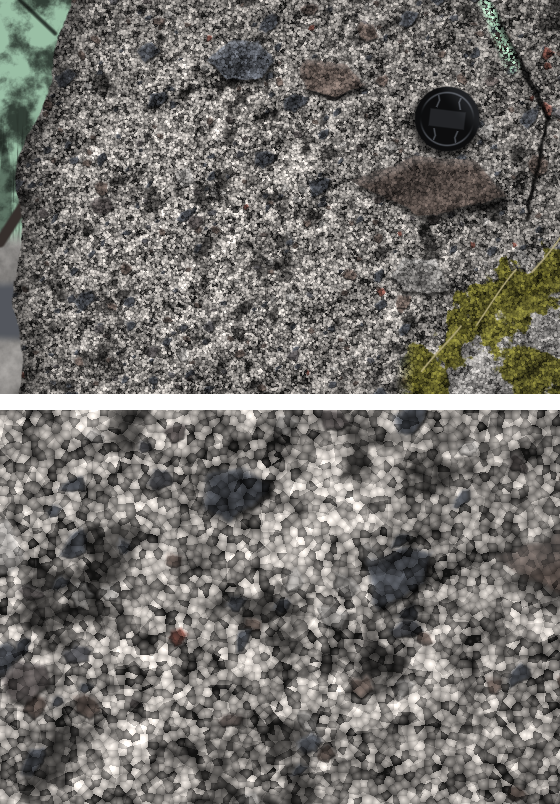
Top: the whole. Bottom: its middle third, enlarged.
This texture is drawn by a Shadertoy shader. Its source:

```glsl
// A conglomerate boulder with angular clasts, a crack, moss and a lens cap.
// Cellular grains and relief-lit layered noise form the matrix; clasts are
// random convex polygons scattered over rotated grids.
#define GRAIN_SCALE 150.0
#define GRAIN_CONTRAST 0.66
#define RELIEF 0.85
#define ROCK_LEVEL 0.485
#define ROCK_TINT vec3(1.03, 1.0, 0.97)
#define DARK vec3(0.25, 0.26, 0.28)
#define BROWN vec3(0.35, 0.31, 0.29)
#define PALE vec3(0.52, 0.51, 0.5)
#define MOSS vec3(0.36, 0.35, 0.13)
#define FOLIAGE vec3(0.55, 0.68, 0.59)

float hash(vec2 p) {
  vec3 q = fract(p.xyx * 0.1031);
  q += dot(q, q.yzx + 33.33);
  return fract((q.x + q.y) * q.z);
}
mat2 turn(float a) { return mat2(cos(a), sin(a), -sin(a), cos(a)); }

// Coverage of the region d < 0 with a soft edge
float cover(float d, float soft) { return 1.0 - smoothstep(-soft, soft, d); }

float valueNoise(vec2 p) {
  vec2 i = floor(p), f = fract(p), e = vec2(1, 0);
  f *= f * (3.0 - 2.0 * f);
  return mix(mix(hash(i), hash(i + e), f.x), mix(hash(i + e.yx), hash(i + 1.0), f.x), f.y);
}
float layers(vec2 p) {
  float sum = 0.0;
  for (float amp = 0.5; amp > 0.04; amp *= 0.55) {
    sum += amp * valueNoise(p + 50.0);
    p = turn(0.6) * p * 2.03;
  }
  return sum;
}

// Nearest cell: x = distance, y = its random tone
vec2 cells(vec2 p) {
  vec2 best = vec2(9, 0);
  for (int i = 0; i < 9; i++) {
    vec2 c = floor(p) + vec2(i % 3 - 1, i / 3 - 1);
    float d = length(c + vec2(hash(c), hash(c + 71.3)) - p);
    if (d < best.x) best = vec2(d, hash(c + 17.7));
  }
  return best;
}
float facets(vec2 q, float seed) {
  float d = -1.0;
  for (float i = 0.0; i < 6.0; i++) {
    vec2 key = vec2(i * 3.1, seed * 97.0);
    float a = i * 1.047 + 0.8 * hash(key);
    d = max(d, dot(q, vec2(cos(a), sin(a))) - 0.7 - 0.3 * hash(key + 9.0));
  }
  return d;
}

// Clast with a lit upper rim and a shadow below
void stone(inout vec3 col, vec2 q, vec2 extent, float seed, vec3 tint) {
  q /= extent;
  float above = facets(q + vec2(-0.06, 0.22), seed);
  col *= 1.0 - 0.65 * cover(above, 0.13);
  tint += 0.12 * smoothstep(-0.1, 0.12, above);
  col = mix(col, tint, cover(facets(q, seed), 0.0025 / extent.y));
}
void scatterStones(inout vec3 col, vec2 p, float scale, float tex) {
  vec2 g = turn(scale) * p * scale + 30.0, id = floor(g);
  float pick = hash(id + scale), kind = hash(id + 5.5);
  if (pick > 0.18) return;
  vec2 q = turn(kind * 2.0 - 1.0 - scale) * (fract(g) - 0.4 - 0.2 * hash(id + 2.0)) / scale;
  vec3 tint = mix(mix(DARK, BROWN, smoothstep(0.35, 0.6, kind)), PALE, step(0.82, kind));
  tint = mix(tint, vec3(0.43, 0.28, 0.25), step(0.95, kind));
  vec2 extent = vec2(0.3, 0.18 + 0.1 * kind) * (0.6 + 0.4 * hash(id + 8.0)) / scale;
  stone(col, q, extent, pick, tint * tex);
}
float stroke(vec2 p, vec2 a, vec2 b, float width, float soft) {
  p -= a;
  b -= a;
  return cover(length(p - b * clamp(dot(p, b) / dot(b, b), 0.0, 1.0)) - width, soft);
}
vec3 woodland(vec2 p) {
  float leaf = layers(p * 20.0);
  vec3 col = mix(FOLIAGE * 0.35, FOLIAGE * 1.1, smoothstep(0.3, 0.68, leaf + 0.2 * p.y - 0.15));
  col *= 1.0 - 0.4 * smoothstep(0.45, 0.6, layers(p * vec2(60, 4))) * cover(p.y - 0.67, 0.08);
  col = mix(col, PALE * (0.6 + 0.8 * leaf), cover(p.y - 0.4, 0.03));
  col = mix(col, DARK * 1.3, cover(abs(p.y - 0.21) - 0.07, 0.015));
  col *= 1.0 - 0.7 * stroke(p, vec2(0.05, 1), vec2(0.14, 0.915), 0.005, 0.004);
  return mix(col, BROWN * 0.6, stroke(p, vec2(0, 0.385), vec2(0.06, 0.48), 0.013, 0.004));
}
void lensCap(inout vec3 col, vec2 q, float px) {
  float r = length(q), x = abs(q.x), y = abs(q.y);
  col *= 1.0 - 0.6 * cover(length(q + vec2(0.006, 0.012)) - 0.087, 0.012);
  vec3 cap = DARK * (0.2 + 0.3 * smoothstep(0.03, 0.09, q.y + q.x));
  float clip = cover(abs(x - 0.025 - 0.3 * abs(y - 0.045)) - 0.002, px) * step(0.026, y) * step(r, 0.064);
  cap += DARK * max(clip, cover(abs(r - 0.067) - 0.002, px) * smoothstep(0.0, 0.06, y));
  cap += DARK * 0.35 * cover(max(y - 0.022, x - 0.045), px);
  col = mix(col, cap, cover(r - 0.082, px));
}

void mainImage(out vec4 fragColor, in vec2 fragCoord) {
  float px = 1.0 / iResolution.y;
  vec2 p = fragCoord * px;
  vec2 rough = p + 0.014 * (vec2(layers(p * 35.0), layers(p * 35.0 + 40.0)) - 0.55);
  // Sandy matrix: grains, relief, pits and broad light
  vec2 fine = cells(p * GRAIN_SCALE), coarse = cells(p * GRAIN_SCALE * 0.45 + 90.0);
  float grain = 0.75 * fine.y + 0.4 * coarse.y - 0.5 * fine.x - 0.365;
  vec2 slant = turn(-0.4) * p * vec2(11, 14), off = p - vec2(0.58, 0.42);
  float relief = layers(slant) - layers(slant + vec2(-0.1, 0.2));
  float glow = mix(0.8, 1.1, exp(-2.6 * dot(off, off)));
  glow *= 1.0 - 0.55 * cover(layers(slant * 1.5 + 8.0) - 0.345, 0.075);
  vec3 col = ROCK_TINT * max((ROCK_LEVEL + GRAIN_CONTRAST * grain + RELIEF * relief) * glow, 0.07);
  // Clasts, small to large
  float tex = max(0.95 + 0.9 * grain + 1.8 * relief, 0.2);
  for (float s = 34.0; s > 9.0; s /= 1.55) scatterStones(col, rough, s, tex);
  stone(col, rough - vec2(0.62, 0.845), vec2(0.08, 0.055), 0.31, DARK * 1.35 * tex);
  stone(col, rough - vec2(0.83, 0.8), vec2(0.088, 0.055), 0.72, BROWN * tex);
  stone(col, rough - vec2(1.11, 0.525), vec2(0.18, 0.075), 0.53, BROWN * 0.85 * tex);
  stone(col, rough - vec2(1.07, 0.3), vec2(0.075, 0.055), 0.17, PALE * 0.85 * tex);
  // Crack and lichen
  vec2 bend = vec2(1.39, 0.7);
  col *= 1.0 - 0.8 * stroke(rough, vec2(1.22, 1.03), bend, 0.007, 0.004);
  col *= 1.0 - 0.8 * stroke(rough, bend, vec2(1.335, 0.44), 0.005, 0.004);
  float lichen = stroke(rough, vec2(1.225, 1), vec2(1.3, 0.83), 0.014, 0.012);
  col = mix(col, FOLIAGE * tex, lichen * smoothstep(-0.2, 0.1, grain));
  // Pale corner rock and moss along its edge
  float ledge = rough.y - 0.54 * sqrt(max(rough.x - 1.13, 0.0));
  col = mix(col, PALE * 1.05 * tex, cover(ledge, 0.006) * step(1.13, rough.x));
  float tuft = 0.06 - length((p - vec2(1.36, 0.05)) * vec2(0.7, 1.3));
  float moss = max(0.055 - abs(ledge - 0.035), tuft) + 0.28 * layers(p * 15.0 + 12.0) - 0.135;
  col = mix(col, MOSS * tex, 0.9 * smoothstep(-0.006, 0.014, moss) * smoothstep(1.0, 1.06, p.x));
  // Dry grass blades
  for (float i = 0.0; i < 3.0; i++) {
    vec2 root = vec2(1.35, 0.31) - vec2(0.14, 0.13) * i;
    vec2 bent = p + vec2(0, 0.008 * sin(p.x * 28.0));
    col = mix(col, vec3(0.7, 0.66, 0.49), stroke(bent, root, root + vec2(0.1, 0.13), 0.002, px));
  }
  lensCap(col, turn(0.12) * (p - vec2(1.135, 0.698)), px);
  // Boulder outline against the woodland
  float edge = rough.x - 0.045 - 0.14 * smoothstep(0.5, 1.05, p.y) - 0.012 * sin(p.y * 19.0);
  col *= mix(0.68, 1.0, smoothstep(0.0, 0.09, edge));
  fragColor = vec4(clamp(mix(col, woodland(p), cover(edge, 0.003)), 0.0, 1.0), 1.0);
}
```
